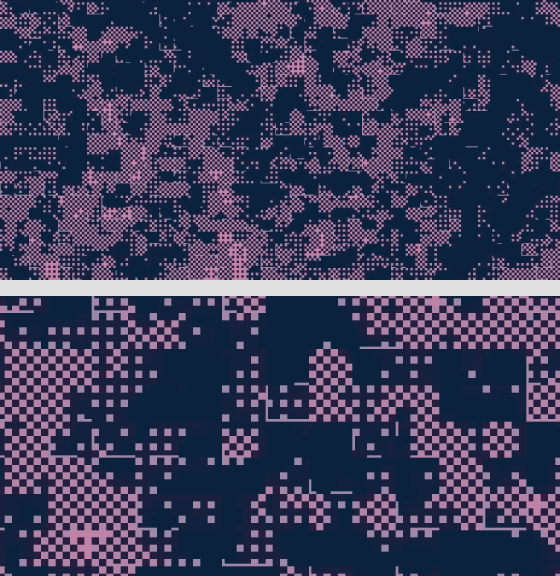
Top: the whole. Bottom: its middle third, enlarged.
This texture is drawn by a WebGL 1 fragment shader. Its source:

```glsl
precision highp float;
// Two-tone ordered dither: pink dots on navy in broken, blocky patches.
// Layered noise, shuffled block by block, is cut into a few flat tones, and a
// 4x4 Bayer matrix turns each tone into dots. Hue is softer than brightness.
uniform vec2 u_resolution;

const float CELLS_HIGH = 116.0;             // dither cells per canvas height
const vec2 BLOCK = vec2(6.0, 5.0);          // shuffled block, in cells
const vec3 NAVY = vec3(0.04, 0.135, 0.245);
const vec3 LIGHT = vec3(0.42);              // sharp brightness of a dot
const vec3 BLUSH = vec3(0.34, -0.05, -0.01); // soft pink tint

float hash(vec2 p) {
  vec3 q = fract(vec3(p.xyx) * 0.1031);
  q += dot(q, q.yzx + 33.33);
  return fract((q.x + q.y) * q.z);
}

float noise(vec2 p) {
  vec2 i = floor(p);
  vec2 f = fract(p);
  f = f * f * (3.0 - 2.0 * f);
  float low = mix(hash(i), hash(i + vec2(1.0, 0.0)), f.x);
  float high = mix(hash(i + vec2(0.0, 1.0)), hash(i + 1.0), f.x);
  return mix(low, high, f.y);
}

// Bayer thresholds, built recursively from the 2x2 matrix
float bayer2(vec2 cell) {
  vec2 a = mod(floor(cell), 2.0);
  return fract(a.x * 0.5 + a.y * 0.75);
}

float bayer4(vec2 cell) {
  return bayer2(cell * 0.5) * 0.25 + bayer2(cell);
}

// Patchy field, displaced by a random step inside each block
float field(vec2 cell, vec2 block) {
  vec2 shift = vec2(hash(block + 17.0), hash(block + 53.0)) - 0.5;
  vec2 q = cell + floor(shift * 7.0) + 200.0;
  float broad = noise(q / 32.0);
  float patches = noise(q / vec2(8.5, 7.5) + 41.0);
  float ragged = noise(q / 3.6 + 83.0);
  return 0.26 * broad + 0.40 * patches + 0.18 * ragged
       + 0.16 * hash(block + 7.0);
}

// Flat tones: empty, sparse, dotted, checkered and nearly solid
float quantize(float value) {
  return 0.125 * step(0.445, value) + 0.125 * step(0.490, value)
       + 0.25 * step(0.548, value) + 0.25 * step(0.715, value);
}

// Broken hairlines along the edges of some blocks
float hairline(vec2 p, vec2 block, float value) {
  vec2 inside = p - block * BLOCK;
  float edge = step(min(inside.x, inside.y), 0.35);
  float chosen = step(0.72, hash(block + 91.0));
  float dash = step(0.4, hash(floor(p / 2.0) + 29.0));
  return edge * chosen * dash * step(0.43, value);
}

// x: dot coverage, y: local tone
vec2 ditherSample(vec2 p) {
  vec2 cell = floor(p);
  vec2 block = floor(p / BLOCK);
  float value = field(cell, block);
  float tone = quantize(value);
  float dot4 = step(bayer4(cell) + 0.01, tone);
  return vec2(max(dot4, hairline(p, block, value)), tone);
}

void main() {
  // Supersample for smooth dot edges
  float scale = CELLS_HIGH / u_resolution.y;
  vec2 sum = vec2(0.0);
  for (int j = 0; j < 3; j++) {
    for (int i = 0; i < 3; i++) {
      vec2 offset = (vec2(float(i), float(j)) - 1.0) * 0.38;
      sum += ditherSample((gl_FragCoord.xy + offset) * scale);
    }
  }
  sum /= 9.0;

  float tint = mix(sum.x, sum.y, 0.65);
  gl_FragColor = vec4(NAVY + LIGHT * sum.x + BLUSH * tint, 1.0);
}
```
